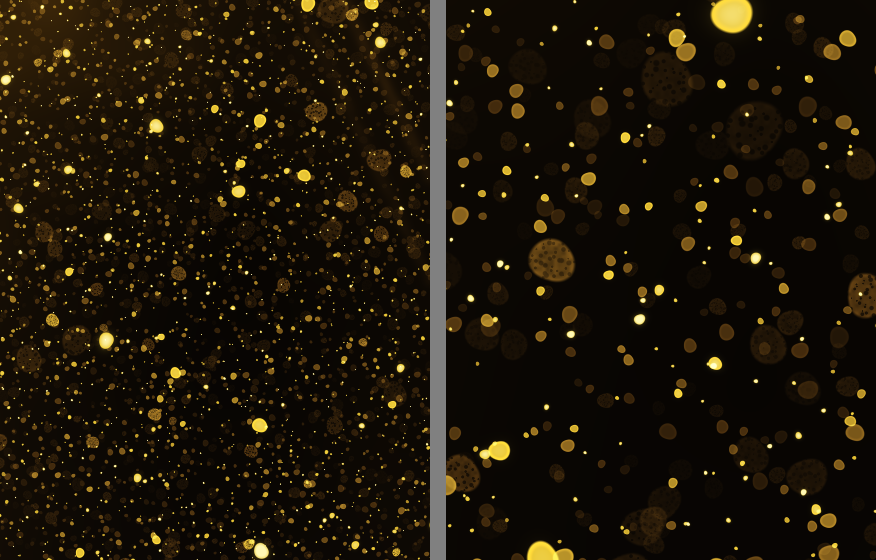
Left, the full canvas; right, a detail of the centre.
Give the GLSL for this background, as a WebGL 2 fragment shader.

```glsl
#version 300 es
precision highp float;
// Golden dust: scattered mottled discs, glowing bokeh and fine sparks on warm black.
uniform vec2 u_resolution;
out vec4 fragColor;

// Colours; lengths are in canvas widths
const vec3 NIGHT = vec3(0.030, 0.020, 0.012);
const vec3 HAZE  = vec3(0.190, 0.120, 0.018);
const vec3 DIM   = vec3(0.24, 0.15, 0.04);
const vec3 AMBER = vec3(0.54, 0.39, 0.11);
const vec3 GOLD  = vec3(0.92, 0.78, 0.20);
const vec3 CREAM = vec3(1.00, 0.97, 0.70);
const float SPOT_SCALE = 3.2;    // dark spots per disc radius
const float WOBBLE = 0.07;       // unevenness of disc outlines
const float RIM_GAIN = 0.22;     // extra light on disc rims
const float HALO_GAIN = 0.16;    // glow around hot discs
const float STREAK_WIDTH = 0.016;
const float STREAK_GAIN = 0.35;

float hash(vec2 p) {
    return fract(sin(dot(p, vec2(127.1, 311.7))) * 43758.5453);
}

vec2 hash2(vec2 p) {
    return vec2(hash(p), hash(p + 37.7));
}

float noise(vec2 p) {
    vec2 i = floor(p), f = fract(p);
    f = f * f * (3.0 - 2.0 * f);
    return mix(mix(hash(i), hash(i + vec2(1, 0)), f.x),
               mix(hash(i + vec2(0, 1)), hash(i + vec2(1, 1)), f.x), f.y);
}

// Heat 0..4 runs through black, dim, amber, gold and cream
vec3 heatColor(float t) {
    vec3 c = DIM * clamp(t, 0.0, 1.0);
    c = mix(c, AMBER, clamp(t - 1.0, 0.0, 1.0));
    c = mix(c, GOLD, clamp(t - 2.0, 0.0, 1.0));
    return mix(c, CREAM, clamp(t - 3.0, 0.0, 1.0));
}

// Small round dark spots of varied size
float spots(vec2 p) {
    float s = 0.0;
    for (int y = -1; y <= 1; y++)
    for (int x = -1; x <= 1; x++) {
        vec2 cell = floor(p) + vec2(x, y);
        float size = 0.12 + 0.30 * hash(cell + 5.3);
        float d = length(cell + hash2(cell) - p);
        s = max(s, 1.0 - smoothstep(size * 0.6, size * 1.2, d));
    }
    return s;
}

// One jittered grid of discs, screened over the colour below.
// radius and heat are (low, high) ranges; mottle is the spot strength.
vec3 discs(vec3 col, vec2 p, float cells, float density, vec2 radius,
           vec2 heat, float mottle, float seed) {
    float pixel = 1.0 / u_resolution.x;
    vec2 home = floor(p * cells);
    for (int y = -1; y <= 1; y++)
    for (int x = -1; x <= 1; x++) {
        vec2 cell = home + vec2(x, y);
        vec2 id = cell + seed * 17.3;
        if (hash(id + 3.1) > density) continue;

        // Shape: slightly stretched, uneven circle
        vec2 q = p - (cell + hash2(id)) / cells;
        float r = mix(radius.x, radius.y, pow(hash(id + 7.9), 2.2));
        float turn = 6.2832 * hash(id + 11.3);
        float a = atan(q.y, q.x + 1e-7);
        float d = length(q) / (1.0 + WOBBLE * (sin(2.0 * a + turn) + 0.5 * sin(3.0 * a - turn)));
        float edge = max(0.7 * pixel, 0.09 * r);
        float mask = 1.0 - smoothstep(r - edge, r + edge, d);

        // Light: warm body, thin rim, spots, white core on hot discs
        float t = mix(heat.x, heat.y, pow(hash(id + 19.7), 1.8));
        float hot = smoothstep(2.8, 3.5, t);
        float k = d / r;
        float body = t + hot * (0.6 - 1.1 * k * k);
        vec3 light = heatColor(body) * (1.0 + RIM_GAIN * (1.0 - hot) * smoothstep(0.6, 0.95, k));
        if (mottle > 0.0 && mask > 0.0) {
            vec2 local = q / r * SPOT_SCALE + turn * 9.0;
            light *= (1.0 - mottle * spots(local)) * (0.8 + 0.4 * noise(local * 1.7));
        }
        vec3 halo = GOLD * HALO_GAIN * hot * exp(-2.8 * max(k - 1.0, 0.0)) * (1.0 - mask);
        halo *= 1.0 - smoothstep(1.5, 2.6, k);
        col += (light * mask + halo) * (1.0 - col);
    }
    return col;
}

// Faint beam between two points
float streak(vec2 p, vec2 a, vec2 b) {
    vec2 ab = b - a;
    float d = length(p - a - ab * clamp(dot(p - a, ab) / dot(ab, ab), 0.0, 1.0));
    return exp(-d * d / (STREAK_WIDTH * STREAK_WIDTH));
}

void main() {
    vec2 p = gl_FragCoord.xy / u_resolution.x;
    float top = u_resolution.y / u_resolution.x;
    vec2 fromTop = vec2(p.x, top - p.y);

    // Backdrop: haze from the upper left, darker middle, two beams
    float haze = exp(-2.2 * length((fromTop - vec2(0.08, 0.0)) * vec2(1.1, 1.9)));
    haze += 0.22 * exp(-5.0 * p.x) + 0.10 * smoothstep(0.5, 1.0, p.x);
    vec3 col = NIGHT * (0.6 + 0.7 * length(p - vec2(0.62, 0.55 * top)));
    col += HAZE * haze * (0.75 + 0.5 * noise(p * 7.0));
    float beams = streak(fromTop, vec2(0.80, 0.0), vec2(1.0, 0.41))
                + 0.5 * streak(fromTop, vec2(0.69, 0.0), vec2(1.0, 0.65));
    col += DIM * STREAK_GAIN * beams * (0.5 + 0.6 * noise(p * 30.0));

    // Dust, from faint and far to bright and near
    col = discs(col, p, 26.0, 0.80, vec2(0.005, 0.015), vec2(0.08, 0.55), 0.4, 1.0);
    col = discs(col, p,  9.0, 0.34, vec2(0.014, 0.034), vec2(0.25, 1.40), 0.7, 2.0);
    col = discs(col, p, 34.0, 0.75, vec2(0.003, 0.008), vec2(0.40, 2.30), 0.0, 3.0);
    col = discs(col, p,  9.0, 0.20, vec2(0.009, 0.019), vec2(1.30, 2.60), 0.4, 4.0);
    col = discs(col, p, 17.0, 0.32, vec2(0.004, 0.008), vec2(2.00, 3.50), 0.0, 5.0);
    col = discs(col, p,  8.0, 0.26, vec2(0.009, 0.020), vec2(2.90, 3.90), 0.0, 6.0);
    col = discs(col, p, 25.0, 0.65, vec2(0.0014, 0.0045), vec2(2.40, 4.00), 0.0, 7.0);
    col = discs(col, p, 28.0, 0.60, vec2(0.0011, 0.0022), vec2(3.00, 4.00), 0.0, 8.0);
    fragColor = vec4(clamp(col, 0.0, 1.0), 1.0);
}
```
